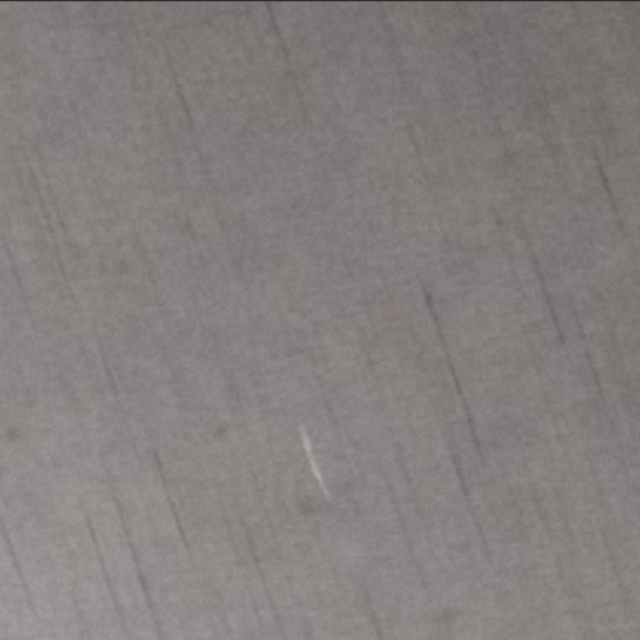
Reproduce this texture procedurally as a Shadertoy shader.

```glsl
float hash(vec2 cell) {
    uvec2 q = uvec2(ivec2(cell)) * uvec2(1597334673u, 3812015801u);
    uint n = (q.x ^ q.y) * 1597334673u;
    n = (n ^ (n >> 15)) * 2246822519u;
    return float((n ^ (n >> 13)) >> 8) / 16777216.0;
}

float noise(vec2 p) {
    vec2 cell = floor(p), f = fract(p);
    f = f * f * (3.0 - 2.0 * f);
    float low = mix(hash(cell), hash(cell + vec2(1, 0)), f.x);
    float high = mix(hash(cell + vec2(0, 1)), hash(cell + vec2(1, 1)), f.x);
    return mix(low, high, f.y);
}

// Noise centred on zero
float ripple(vec2 p) { return noise(p) - 0.5; }

// Soft line that fades towards both ends
float scratch(vec2 p, vec2 a, vec2 b, float width) {
    vec2 along = b - a;
    float t = clamp(dot(p - a, along) / dot(along, along), 0.0, 1.0);
    float d = length(p - a - along * t) / width;
    return exp(-d * d) * smoothstep(0.0, 0.25, t) * smoothstep(1.0, 0.75, t);
}

void mainImage(out vec4 fragColor, in vec2 fragCoord) {
    vec2 uv = fragCoord / iResolution.xy;
    float slant = uv.x + 0.34 * uv.y;
    float weft = uv.y - 0.1 * uv.x;

    // Uneven light, brightest at the lower left
    float light = 0.506 - 0.082 * (uv.y - 0.5) - 0.055 * (uv.x - 0.5);
    light += 0.02 * exp(-14.0 * dot(uv, uv));
    light += 0.014 * ripple(uv * 5.0) + 0.02 * ripple(uv * 15.0 + 40.0);

    // Fine grain and faint woven threads
    light += 0.034 * ripple(uv * 210.0) + 0.032 * ripple(uv * 95.0 + 17.0);
    light += 0.02 * ripple(vec2(uv.x * 22.0, weft * 130.0) + 60.0);
    light += 0.014 * ripple(vec2(slant * 120.0, uv.y * 14.0) + 90.0);
    light -= 0.016 * smoothstep(0.6, 0.95, noise(vec2(slant * 58.0, uv.y * 5.0)));

    // Dark slanted scratches, broken along their length
    for (int i = 0; i < 28; i++) {
        float id = float(i);
        vec2 top = vec2(hash(vec2(id, 201)) * 1.1 - 0.1, hash(vec2(id, 202)) * 1.1 + 0.1);
        float span = mix(0.14, 0.4, hash(vec2(id, 203)));
        float depth = mix(0.018, 0.055, hash(vec2(id, 204)));
        depth *= 0.5 + noise(vec2(uv.y * 22.0, id + 30.0));
        vec2 wobble = vec2(0.004 * ripple(vec2(uv.y * 14.0, id)), 0.0);
        light -= depth * scratch(uv + wobble, top, top + span * vec2(0.34, -1), 0.0045);
    }

    // Small smudges
    for (int i = 0; i < 16; i++) {
        float id = float(i);
        vec2 centre = vec2(hash(vec2(id, 301)), hash(vec2(id, 302)));
        float radius = mix(0.006, 0.015, hash(vec2(id, 303)));
        vec2 d = (uv - centre + 0.012 * ripple(uv * 60.0)) / radius;
        light -= mix(0.015, 0.055, hash(vec2(id, 304))) * exp(-dot(d, d));
    }

    // One pale scar with a shadow under its tip
    vec2 jitter = vec2(0.006 * ripple(uv * 45.0), 0.0);
    float wear = 0.07 + 0.08 * noise(uv * 70.0);
    light += wear * scratch(uv + jitter, vec2(0.462, 0.352), vec2(0.516, 0.21), 0.0052);
    vec2 shadow = (uv - vec2(0.485, 0.208)) / vec2(0.028, 0.015);
    light -= 0.045 * exp(-dot(shadow, shadow));

    // Warm grey with weak green and violet drifts
    vec3 colour = light + vec3(0.014, -0.002, -0.007);
    colour += vec3(-0.5, 0.5, -0.1) * 0.012 * ripple(uv * 7.0 + 25.0);
    colour += vec3(-0.2, -0.2, 0.7) * 0.01 * ripple(uv * 9.0 + 70.0);
    vec2 blush = (uv - vec2(0.61, 0.515)) / 0.018;
    colour += vec3(0.018, -0.012, -0.01) * exp(-dot(blush, blush));

    // Thin dark rim along the top
    colour = mix(colour, vec3(0.17, 0.15, 0.16), smoothstep(0.9965, 0.9996, uv.y));
    fragColor = vec4(colour, 1.0);
}
```
